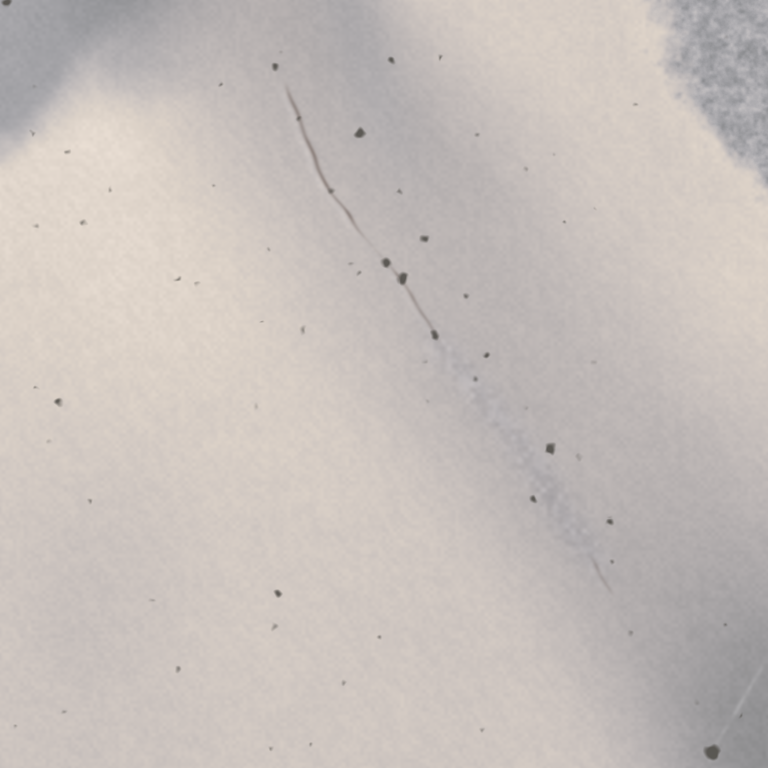
Give the GLSL for this texture, as a Shadertoy shader.

```glsl
// Weathered pale plaster: a broad diagonal hollow with a hairline crack,
// a cool shadow, a rough corner patch and dark pits. Soft bells build the
// tone; value noise and hashed cells add mottling, grain and small pits.

const float TOP_TONE = 0.880, LOW_TONE = 0.815;
const float HOLLOW_TOP = 0.168, HOLLOW_LOW = 0.118;
const float SHADOW_DEPTH = 0.225, CORNER_DEPTH = 0.12;
const float PATCH_TONE = 0.665, PATCH_GRAIN = 0.12;
const float MOTTLE = 0.022, GRAIN = 0.028;
const float PIT_CELLS = 24.0, PIT_CHANCE = 0.06;
const vec3 PIT_COLOUR = vec3(0.32, 0.31, 0.29);
const vec3 CRACK_COLOUR = vec3(0.49, 0.44, 0.42);
const vec3 COOL_TINT = vec3(0.985, 1.005, 1.025);

// Large pits: centre and radius
const int PITS = 15;
const vec3 PIT[PITS] = vec3[PITS](
    vec3(.504, .658, .0075), vec3(.525, .638, .0080), vec3(.717, .415, .0080),
    vec3(.926, .020, .0115), vec3(.469, .826, .0065), vec3(.553, .689, .0050),
    vec3(.694, .350, .0050), vec3(.362, .227, .0045), vec3(.077, .477, .0045),
    vec3(.007, .997, .0075), vec3(.509, .922, .0045), vec3(.794, .319, .0045),
    vec3(.359, .913, .0045), vec3(.632, .538, .0045), vec3(.566, .564, .0050));

float hash(vec2 p) { return fract(sin(dot(p, vec2(127.1, 311.7))) * 43758.5453); }

float noise(vec2 p) {
    vec2 i = floor(p), f = fract(p);
    f = f * f * (3.0 - 2.0 * f);
    return mix(mix(hash(i), hash(i + vec2(1, 0)), f.x),
               mix(hash(i + vec2(0, 1)), hash(i + vec2(1, 1)), f.x), f.y) - 0.5;
}

float fbm(vec2 p) {
    float sum = 0.0, amp = 1.0;
    for (int i = 0; i < 4; i++) {
        sum += amp * noise(p);
        p = mat2(1.6, 1.2, -1.2, 1.6) * p + 7.3;
        amp *= 0.5;
    }
    return sum;
}

float bell(float x) { return exp(-x * x); }

float band(float a, float b, float soft, float x) {
    return smoothstep(a - soft, a + soft, x) * (1.0 - smoothstep(b - soft, b + soft, x));
}

// Horizontal place of the crack at depth t below the top edge
float crackX(float t) {
    return 0.32 + 0.62 * t - 0.042 * bell((t - 0.25) / 0.14) - 0.02 * bell((t - 0.46) / 0.07)
         - 0.025 * bell((t - 0.88) / 0.07) + 0.005 * noise(vec2(t * 40.0, 3.0));
}

float disc(vec2 p, float r, float px) {
    float soft = max(px, 0.003);
    return 1.0 - smoothstep(r - soft, r + soft, length(p));
}

// Hashed pits, more frequent along the crack
float smallPits(vec2 uv, float px) {
    float ink = 0.0;
    vec2 cell = floor(uv * PIT_CELLS);
    for (int j = -1; j <= 1; j++)
    for (int i = -1; i <= 1; i++) {
        vec2 c = cell + vec2(i, j);
        vec2 centre = (c + vec2(hash(c + 3.1), hash(c + 8.7))) / PIT_CELLS;
        float near = bell((centre.x - crackX(1.0 - centre.y) - 0.04) / 0.09);
        float present = step(hash(c + 17.3), PIT_CHANCE + 0.17 * near);
        float r = mix(0.0010, 0.0032, hash(c + 29.9));
        ink = max(ink, present * disc(uv - centre, r, px) * mix(0.2, 0.75, hash(c + 41.0)));
    }
    return ink;
}

void mainImage(out vec4 fragColor, in vec2 fragCoord) {
    vec2 uv = fragCoord / iResolution.xy;
    float px = 1.0 / iResolution.y, x = uv.x, t = 1.0 - uv.y;
    float cloud = fbm(uv * 5.0);

    // Broad light and the diagonal hollow
    float tone = mix(TOP_TONE, LOW_TONE, smoothstep(0.25, 0.8, t));
    float d = x - (0.42 + 0.60 * t) + 0.025 * cloud;
    float leftWidth = mix(0.28, 0.19, smoothstep(0.4, 0.8, t));
    float hollow = d < 0.0 ? exp(-pow(-d / leftWidth, 3.0)) : bell(d / (0.11 + 0.15 * t));
    tone -= hollow * mix(HOLLOW_TOP, HOLLOW_LOW, smoothstep(0.0, 0.6, t));
    tone -= 0.035 * smoothstep(0.0, 0.2, d);
    float fold = bell((x - 0.45 - 0.32 * t) / 0.045) * (1.0 - smoothstep(0.1, 0.32, t));
    tone -= 0.025 * fold;
    tone -= 0.03 * bell(length((uv - vec2(0.13, 0.21)) / vec2(0.10, 0.15)));
    tone += 0.02 * bell(length((uv - vec2(0.14, 0.82)) / vec2(0.07, 0.06)));
    tone += 0.03 * bell(length((uv - vec2(0.98, 0.62)) / vec2(0.09, 0.10)));

    // Cool shadows at upper left and lower right
    float reach = 0.205 - 0.62 * x - t - 0.035 * bell((x - 0.12) / 0.045) + 0.06 * fbm(uv * 9.0);
    float soft = mix(0.04, 0.13, clamp(x * 3.0, 0.0, 1.0));
    float shadow = smoothstep(-soft, soft, reach) * (1.0 - smoothstep(0.12, 0.36, x));
    float corner = bell(length((uv - vec2(1.0, 0.04)) / vec2(0.13, 0.20)));
    tone -= SHADOW_DEPTH * shadow + CORNER_DEPTH * corner;

    // Mottling, fine grain and slanted brush marks
    tone += MOTTLE * cloud + GRAIN * (noise(uv * 210.0) + 0.5 * noise(uv * 105.0));
    tone += 0.016 * noise(vec2(dot(uv, vec2(0.8, 0.6)) * 150.0, dot(uv, vec2(-0.6, 0.8)) * 40.0));

    // Rough patch at upper right with a worn, pale rim
    float edge = x - 0.858 - 2.2 * t * t + 0.03 * fbm(uv * 30.0);
    float patchMask = smoothstep(-0.022, 0.035, edge + 0.02 * noise(uv * 120.0));
    float rough = fbm(uv * 85.0) + 0.7 * noise(uv * 190.0);
    tone = mix(tone, PATCH_TONE + PATCH_GRAIN * rough, patchMask);
    tone += 0.018 * bell((edge + 0.02) / 0.02);

    // Tone to warm or cool colour
    float warm = clamp((tone - 0.57) / 0.29, 0.0, 1.0);
    vec3 colour = tone * vec3(1.0, mix(0.985, 0.953, warm), mix(0.985, 0.907, warm * warm));
    float cool = max(max(shadow, patchMask), max(0.5 * fold, 0.6 * corner));
    colour *= mix(vec3(1.0), COOL_TINT, cool);

    // Crack: broken soft hairline, pale lip and a mottled cool trail
    float c = (x - crackX(t)) * 0.85;
    float hairline = band(0.12, 0.30, 0.02, t) + 0.8 * band(0.35, 0.44, 0.015, t)
                   + 0.7 * band(0.73, 0.77, 0.01, t) + 0.15 * band(0.30, 0.36, 0.02, t);
    hairline *= 0.85 + 0.6 * noise(vec2(t * 75.0, 5.0));
    colour = mix(colour, CRACK_COLOUR, 0.62 * hairline * bell(c / max(0.0028, px)));
    colour += 0.03 * hairline * bell((c + 0.007) / 0.004);
    float trail = band(0.43, 0.74, 0.04, t) * bell(c / 0.022);
    colour += trail * (vec3(-0.022, -0.016, -0.005) + 0.08 * noise(uv * 130.0));
    float scratch = bell((x - 0.95 - 0.6 * (uv.y - 0.06)) / 0.004) * band(0.85, 0.97, 0.02, t);
    colour += 0.07 * scratch * (0.5 + noise(uv * 80.0));

    // Pits
    vec2 ragged = uv + 0.005 * vec2(noise(uv * 130.0), noise(uv * 130.0 + 9.0));
    float ink = smallPits(ragged, px);
    for (int i = 0; i < PITS; i++)
        ink = max(ink, 0.9 * disc(ragged - PIT[i].xy, PIT[i].z * 0.8, px));
    fragColor = vec4(mix(colour, PIT_COLOUR, ink * (1.0 - 0.7 * patchMask)), 1.0);
}
```
